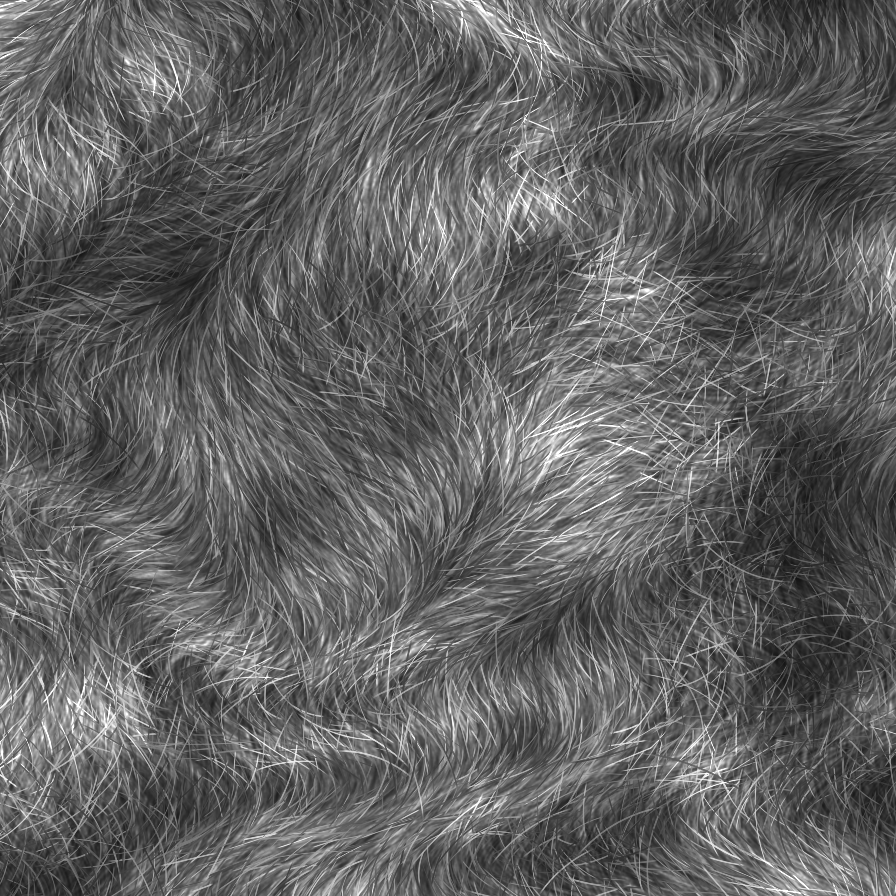
Give the GLSL for this texture, as a WebGL 1 fragment shader.

```glsl
precision highp float;
// Tangled grey fur: noise is smeared along two crossing flow directions for the coat,
// then layers of thin curved hairs are scattered over it on jittered grids.
// Light is summed as a signed exposure and turned into grey by an exponential.
uniform vec2 u_resolution;

const float TAU = 6.28318;
const float MID_GREY = 0.355;
const float CONTRAST = 0.36;
const vec2 WAVE = vec2(-0.8, 3.2);   // waves per canvas, across and up
const float SWAY = 0.75;             // swing of the hair direction, radians
const int TRACE_STEPS = 12;
const int HAIRS_PER_CELL = 4;

// Sine-free hashes
float hash(vec2 p) {
  vec3 q = fract(p.xyx * 0.1031);
  q += dot(q, q.yzx + 33.33);
  return fract((q.x + q.y) * q.z);
}

vec4 hash4(vec3 p) {
  vec4 q = fract(p.xyzx * vec4(0.1031, 0.1030, 0.0973, 0.1099));
  q += dot(q, q.wzxy + 33.33);
  return fract((q.xxyz + q.yzzw) * q.zywx);
}

float noise(vec2 p) {
  vec2 i = floor(p), f = fract(p), e = vec2(1.0, 0.0);
  f = f * f * (3.0 - 2.0 * f);
  return mix(mix(hash(i), hash(i + e.xy), f.x),
             mix(hash(i + e.yx), hash(i + e.xx), f.x), f.y);
}

float wavePhase(vec2 p) {
  return TAU * dot(WAVE, p) + 9.0 * noise(p * 2.8 + 7.0);
}

// How tangled the hair is, from combed 0 to wild 1
float tangle(vec2 p) {
  return smoothstep(0.3, 0.8, noise(p * 5.0 + 71.0));
}

// Hair direction (x, radians) and its bend per unit length (y)
vec2 flow(vec2 p) {
  float phase = wavePhase(p);
  float angle = 1.2 + SWAY * sin(phase) + 1.6 * (noise(p * 5.5 + 31.0) - 0.5);
  float bend = SWAY * cos(phase) * TAU * dot(WAVE, vec2(cos(angle), sin(angle)));
  return vec2(angle, bend);
}

// Broad light and shadow, with sheen where the waves turn
float shading(vec2 p) {
  float sheen = sin(wavePhase(p));
  return 1.7 * (noise(p * 3.2 + 3.0) - 0.5) + 2.3 * (noise(p * 10.0 + 17.0) - 0.5)
       + 0.8 * (sheen * sheen - 0.5);
}

// Mean of fine (x) and coarse (y) noise along the flow, turned by twist
vec2 streaks(vec2 p, float stride, float twist) {
  vec2 sum = vec2(0.0);
  for (int i = 0; i < TRACE_STEPS; i++) {
    float angle = flow(p).x + twist;
    p += stride * vec2(cos(angle), sin(angle));
    sum += vec2(noise(p * 350.0 + 11.0), noise(p * 130.0 + 50.0));
  }
  return sum / float(TRACE_STEPS) - 0.5;
}

// Coverage of one curved, tapered hair; local is measured from its middle
float hairMask(vec2 local, float angle, float bow, float halfLength, float width, float pixel) {
  vec2 dir = vec2(cos(angle), sin(angle));
  float along = dot(local, dir);
  float across = dot(local, vec2(-dir.y, dir.x)) - bow * along * along;
  float slope = 2.0 * bow * along;
  float dist = abs(across) * inversesqrt(1.0 + slope * slope);
  float taper = 1.0 - smoothstep(0.7 * halfLength, halfLength, abs(along));
  return taper * (1.0 - smoothstep(width - 0.5 * pixel, width + 0.5 * pixel, dist));
}

// Lays one grid of scattered hairs over the exposure
float addHairs(float exposure, vec2 p, float shade, float cells, float seed, float pixel) {
  vec2 grid = p * cells;
  for (int j = -1; j <= 1; j++) {
    for (int i = -1; i <= 1; i++) {
      vec2 cell = floor(grid) + vec2(float(i), float(j));
      float stray = mix(0.9, 2.8, tangle(cell / cells));
      for (int k = 0; k < HAIRS_PER_CELL; k++) {
        vec4 r = hash4(vec3(cell + 9.0, seed + float(k)));
        vec4 s = hash4(vec3(cell + 57.0, seed + float(k) + 40.0));
        vec2 root = cell + r.xy;
        vec2 course = flow(root / cells);
        float angle = course.x + (r.z - 0.5) * stray;
        float bow = clamp(0.4 * course.y / cells, -0.22, 0.22) + 0.16 * (s.x - 0.5);
        float cover = hairMask(grid - root, angle, bow, mix(0.5, 0.93, s.y),
                               mix(0.0005, 0.001, s.z) * cells, pixel * cells);
        exposure = mix(exposure, shade + mix(-1.4, 2.2, r.w), 0.85 * cover);
      }
    }
  }
  return exposure;
}

void main() {
  vec2 p = gl_FragCoord.xy / u_resolution.y;
  float pixel = 1.0 / u_resolution.y;
  float shade = shading(p);

  // Dense coat, darker where it is tangled
  float wild = tangle(p);
  float twist = mix(0.15, 0.5, wild);
  vec2 coat = 0.5 * (streaks(p, 0.0022, twist) + streaks(p, -0.0022, -twist));
  float exposure = shade - 0.1 - 0.7 * wild + 11.0 * coat.x + 2.5 * coat.y;

  // Loose hairs, from short undercoat to long top hairs
  exposure = addHairs(exposure, p, shade, 36.0, 1.0, pixel);
  exposure = addHairs(exposure, p, shade, 24.0, 20.0, pixel);
  exposure = addHairs(exposure, p, shade, 15.0, 60.0, pixel);
  gl_FragColor = vec4(vec3(min(MID_GREY * exp(CONTRAST * exposure), 1.0)), 1.0);
}
```
